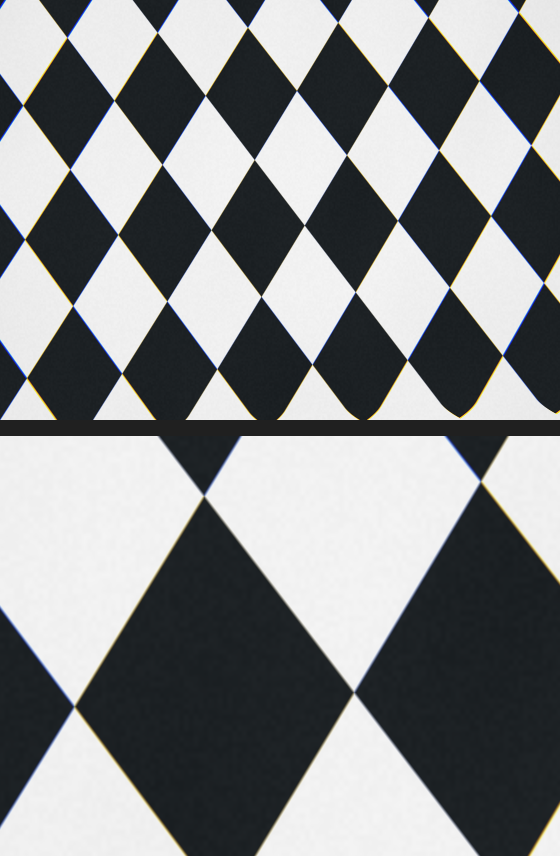
Top: the whole. Bottom: its middle third, enlarged.
Reproduce this pattern procedurally as a Shadertoy shader.

```glsl
const vec3 WHITE_CLOTH = vec3(0.935, 0.935, 0.935);
const vec3 BLACK_CLOTH = vec3(0.108, 0.126, 0.138);
const float EDGE_SOFTNESS = 0.0016;
const float DIAMOND_WIDTH = 0.183;   // distance between parallel sides
const float FOLD_ROW = 5.62;         // row where the cloth starts to curl away
const float LAST_ROW = 6.0;

float hash(vec2 p) {
    vec3 h = fract(vec3(p.xyx) * 0.1031);
    h += dot(h, h.yzx + 33.33);
    return fract((h.x + h.y) * h.z);
}

float noise(vec2 p) {
    vec2 cell = floor(p);
    vec2 f = fract(p);
    f = f * f * (3.0 - 2.0 * f);
    float low = mix(hash(cell), hash(cell + vec2(1.0, 0.0)), f.x);
    float high = mix(hash(cell + vec2(0.0, 1.0)), hash(cell + 1.0), f.x);
    return mix(low, high, f.y);
}

// Position (y downwards) to column and row on the tilted, stretched cloth
vec2 clothCoords(vec2 p) {
    float column = 0.0;
    float row = p.y / 0.16;
    for (int i = 0; i < 5; i++) {
        column = (p.x - 0.1608 - 0.0034 * row) / (0.2148 + 0.00234 * row);
        float tilt = column * (0.0120 - 0.00026 * row);
        row = (p.y - 0.0903 + tilt - 0.00135 * row * row) / 0.1542;
    }
    float curl = max(row - FOLD_ROW, 0.0);
    return vec2(column, row + 3.3 * curl * curl);
}

// Coverage of the black diamonds, 0 to 1
float diamonds(vec2 p, float softness) {
    vec2 cloth = clothCoords(p);
    vec2 diagonal = vec2(0.5 * cloth.y + cloth.x, 0.5 * cloth.y - cloth.x);
    vec2 toSide = abs(diagonal - round(diagonal));
    vec2 cell = floor(diagonal);
    float side = 1.0 - 2.0 * mod(cell.x + cell.y, 2.0);
    float signedDist = side * min(toSide.x, toSide.y) * DIAMOND_WIDTH;
    float ink = smoothstep(-softness, softness, signedDist);
    return ink * (1.0 - smoothstep(LAST_ROW - 0.02, LAST_ROW + 0.02, cloth.y));
}

// Lens fringing: each colour channel has a slightly different magnification
vec3 fringedDiamonds(vec2 p, vec2 center, float softness) {
    vec2 offset = p - center;
    return vec3(diamonds(center + offset * 1.0012, softness),
                diamonds(p, softness),
                diamonds(center + offset * 0.9962, softness));
}

// Fine weave plus broad, slanted creases
float clothShade(vec2 p) {
    float weave = noise(p * vec2(260.0, 230.0)) - 0.5;
    float crease = noise(vec2(p.x * 9.0 + p.y * 3.0, p.y * 4.0 - p.x)) - 0.5;
    return 0.018 * weave + 0.014 * crease;
}

void mainImage(out vec4 fragColor, in vec2 fragCoord) {
    vec2 p = vec2(fragCoord.x, iResolution.y - fragCoord.y) / iResolution.y;
    vec2 center = 0.5 * vec2(iResolution.x / iResolution.y, 1.0);
    float softness = max(EDGE_SOFTNESS, 0.8 / iResolution.y);

    vec3 ink = fringedDiamonds(p, center, softness);
    vec3 color = mix(WHITE_CLOTH, BLACK_CLOTH, ink);

    // Surface variation and gentle light falloff
    vec2 offset = p - center;
    color += clothShade(p);
    color *= 1.01 - 0.05 * dot(offset, offset);

    fragColor = vec4(clamp(color, 0.0, 1.0), 1.0);
}
```
